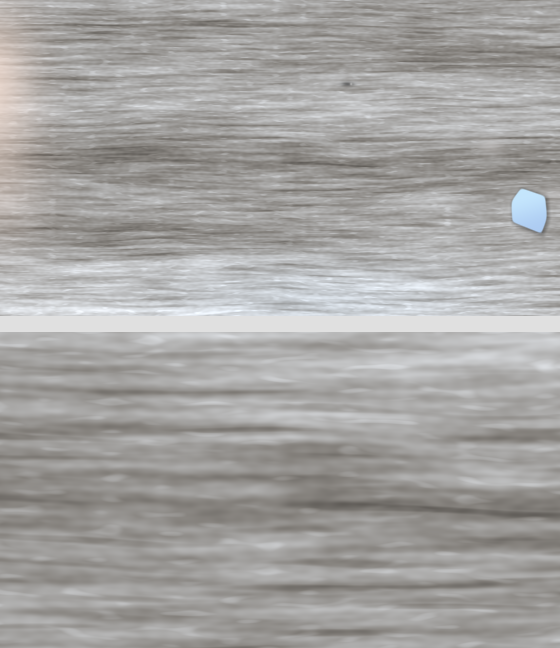
Top: the whole. Bottom: its middle third, enlarged.
Give the GLSL for this texture, as a WebGL 2 fragment shader.

```glsl
#version 300 es
precision highp float;

uniform vec2 u_resolution;
out vec4 fragColor;

const float BAND_TONES[13] = float[](0.80, 0.76, 0.71, 0.62, 0.65, 0.61,
    0.545, 0.67, 0.72, 0.66, 0.61, 0.61, 0.65);
const vec2 CHIP_CORNERS[6] = vec2[](vec2(-0.025, 0.072), vec2(0.051, 0.046),
    vec2(0.058, -0.023), vec2(0.039, -0.072), vec2(-0.053, -0.035), vec2(-0.056, 0.030));

vec2 hashGradient(ivec2 cell) {
    uint h = uint(cell.x) * 1597334673u ^ uint(cell.y) * 3812015801u;
    h = (h ^ (h >> 15)) * 2246822519u;
    h ^= h >> 13;
    float angle = float(h & 65535u) / 65536.0 * 6.28319;
    return vec2(cos(angle), sin(angle));
}

float gradientNoise(vec2 p) {
    ivec2 i = ivec2(floor(p));
    vec2 f = fract(p);
    vec2 u = f * f * f * (f * (f * 6.0 - 15.0) + 10.0);
    float a = dot(hashGradient(i), f);
    float b = dot(hashGradient(i + ivec2(1, 0)), f - vec2(1.0, 0.0));
    float c = dot(hashGradient(i + ivec2(0, 1)), f - vec2(0.0, 1.0));
    float d = dot(hashGradient(i + ivec2(1, 1)), f - vec2(1.0));
    return mix(mix(a, b, u.x), mix(c, d, u.x), u.y);
}

float bandTone(float y) {
    float t = clamp(y, 0.0, 0.9999) * 12.0;
    int i = int(t);
    return mix(BAND_TONES[i], BAND_TONES[i + 1], smoothstep(0.0, 1.0, fract(t)));
}

float softSpot(vec2 p, vec2 center, vec2 radius) {
    vec2 d = (p - center) / radius;
    return exp(-dot(d, d));
}

// Grain warped along the board, from broad streaks to fine pores
float woodTone(vec2 p) {
    vec2 q = p;
    q.y += 0.022 * gradientNoise(p * vec2(1.1, 3.5) + 7.3);
    q.y += 0.007 * gradientNoise(p * vec2(3.5, 9.0) + 21.7);

    float tone = bandTone(q.y);
    tone += 0.11 * gradientNoise(q * vec2(0.9, 13.0) + 3.1);
    tone += 0.12 * gradientNoise(q * vec2(2.0, 34.0) + 11.9);
    tone += 0.16 * gradientNoise(q * vec2(4.5, 78.0) + 5.4);
    tone += 0.09 * gradientNoise(q * vec2(13.0, 125.0) + 31.2);
    tone += 0.05 * gradientNoise(q * vec2(50.0, 150.0) + 47.6);

    float pores = gradientNoise(q * vec2(5.0, 92.0) + 63.8);
    tone -= 0.09 * smoothstep(0.12, 0.45, pores);
    float flecks = gradientNoise(q * vec2(24.0, 115.0) + 81.5);
    tone += 0.07 * smoothstep(0.2, 0.5, flecks);

    // Board seams and isolated dark growth lines
    float x = p.x;
    tone -= 0.09 * softSpot(q, vec2(x, 0.917), vec2(1.0, 0.004));
    tone -= 0.09 * softSpot(q, vec2(x, 0.560), vec2(1.0, 0.006));
    tone -= 0.10 * softSpot(q, vec2(0.35, 0.745 + 0.02 * x), vec2(0.45, 0.007));
    tone -= 0.10 * softSpot(q, vec2(1.45, 0.775 + 0.025 * x), vec2(0.40, 0.010));
    tone -= 0.06 * softSpot(q, vec2(0.20, 0.290), vec2(0.50, 0.030));
    return tone;
}

vec3 woodColor(float tone) {
    float warmth = clamp((0.71 - tone) / 0.2, -1.0, 1.0);
    return vec3(tone) + vec3(0.016, 0.002, -0.016) * warmth;
}

// Convex polygon distance with gently rounded corners
float chipDistance(vec2 p) {
    const float SHARPNESS = 260.0;
    float total = 0.0;
    for (int i = 0; i < 6; i++) {
        vec2 corner = CHIP_CORNERS[i];
        vec2 edge = CHIP_CORNERS[(i + 1) % 6] - corner;
        vec2 normal = normalize(vec2(-edge.y, edge.x));
        total += exp(SHARPNESS * dot(p - corner, normal));
    }
    return log(total) / SHARPNESS;
}

void main() {
    vec2 p = gl_FragCoord.xy / u_resolution.y;
    vec3 color = woodColor(woodTone(p));

    // Small knot
    color *= 1.0 - 0.45 * softSpot(p, vec2(1.10, 0.734), vec2(0.020, 0.007));
    color += 0.22 * softSpot(p, vec2(1.111, 0.734), vec2(0.004, 0.004));

    // Warm light on the left, cool sheen along the bottom
    float glow = softSpot(p, vec2(-0.03, 0.75), vec2(0.13, 0.22));
    glow += 0.45 * softSpot(p, vec2(-0.03, 0.42), vec2(0.16, 0.20));
    color = mix(color, vec3(0.96, 0.87, 0.82), 0.75 * min(glow, 1.0));
    float sheen = softSpot(p, vec2(1.02, 0.04), vec2(0.50, 0.13));
    color += vec3(0.045, 0.065, 0.085) * sheen;

    // Faint reflections
    float smear = 0.5 * softSpot(p, vec2(1.555, 0.537), vec2(0.045, 0.025));
    smear += 0.4 * softSpot(p, vec2(1.76, 0.385), vec2(0.04, 0.03));
    color = mix(color, vec3(0.80, 0.79, 0.79), smear);

    // Pale blue chip and its shadow
    vec2 chip = p - vec2(1.674, 0.333);
    float shadow = 1.0 - smoothstep(-0.006, 0.014, chipDistance(chip - vec2(0.004, -0.004)));
    color *= 1.0 - 0.32 * shadow;
    float edge = max(0.003, 1.0 / u_resolution.y);
    float cover = 1.0 - smoothstep(-edge, edge, chipDistance(chip));
    vec3 chipColor = mix(vec3(0.68, 0.80, 0.95), vec3(0.77, 0.90, 0.99),
        smoothstep(-0.07, 0.06, chip.y - 0.3 * chip.x));
    color = mix(color, chipColor, cover);

    fragColor = vec4(clamp(color, 0.0, 1.0), 1.0);
}
```
